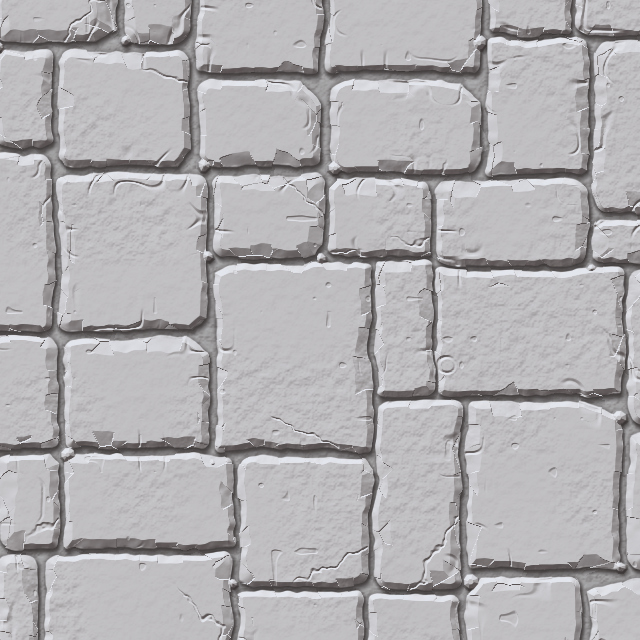
This texture is drawn by a three.js fragment shader. Its source:

```glsl
varying vec2 vUv;
const vec3 FACE = vec3(0.752, 0.746, 0.757);
const vec3 HIGHLIGHT = vec3(0.89, 0.90, 0.925);
const vec3 SHADE = vec3(0.35, 0.32, 0.32);
const vec3 GROUT = vec3(0.63, 0.625, 0.63);
const vec3 DEEP = vec3(0.22, 0.20, 0.20);
const vec2 LIGHT = vec2(-0.42, 0.91);
const float CELLS = 5.0;               // stones across the canvas
const float WANDER = 0.37;             // joint shift, in cells
const vec2 GAP = vec2(0.003, 0.008);   // range of half joint widths
const vec2 ROUND = vec2(0.008, 0.026); // range of corner radii
const vec2 BEVEL = vec2(0.008, 0.028); // range of chamfer widths
const float DEPTH = 0.012;             // height of stone over grout
const float FACETS = 24.0;             // chips across the canvas
const float CRACK_SHARE = 0.5;
const float PEBBLE_SHARE = 0.6;
const float GRAIN = 0.0016;
const float SLOPE_STEP = 0.0014;       // spacing of the slope samples

vec2 hash2(vec2 p) {
  vec3 q = fract(p.xyx * vec3(0.1031, 0.1030, 0.0973));
  q += dot(q, q.yzx + 33.33);
  return fract((q.xx + q.yz) * q.zy);
}
float noise(vec2 p) {
  vec2 i = floor(p), f = fract(p), e = vec2(1.0, 0.0);
  f = f * f * (3.0 - 2.0 * f);
  return mix(mix(hash2(i).x, hash2(i + e).x, f.x),
             mix(hash2(i + e.yx).x, hash2(i + 1.0).x, f.x), f.y);
}
float fbm(vec2 p) {
  return 0.55 * noise(p) + 0.3 * noise(p * 2.1 + 17.0) + 0.15 * noise(p * 4.3 + 31.0);
}
// Random pair of the nearest scattered point: flat, angular chips
vec2 facet(vec2 p) {
  vec2 base = floor(p), found = vec2(0.0);
  float best = 9.0;
  for (int i = 0; i < 9; i++) {
    vec2 c = base + vec2(mod(float(i), 3.0), floor(float(i) / 3.0 + 0.01)) - 1.0;
    vec2 o = c + hash2(c + 5.0) - p;
    if (dot(o, o) < best) { best = dot(o, o); found = hash2(c + 71.0); }
  }
  return found;
}
float jointShift(vec2 corner) {
  return (hash2(corner + 23.0).x * 2.0 - 1.0) * WANDER;
}
// Pinwheel layout: left, bottom, right, top of the stone in a cell
vec4 stoneBounds(vec2 c) {
  float a = jointShift(c), b = jointShift(c + vec2(1.0, 0.0));
  float t = jointShift(c + 1.0), l = jointShift(c + vec2(0.0, 1.0));
  vec4 shift = mod(c.x + c.y, 2.0) < 0.5 ? vec4(l, a, b, t) : vec4(a, b, t, l);
  return (vec4(c, c + 1.0) + shift) / CELLS;
}
// Height and signed distance to the nearest stone or pebble
vec2 wall(vec2 p) {
  vec2 q = p + 0.009 * (vec2(noise(p * 19.0), noise(p * 19.0 + 40.0)) - 0.5)
             + 0.004 * (vec2(noise(p * 75.0), noise(p * 75.0 + 60.0)) - 0.5);
  vec2 home = floor(p * CELLS), id = home, local = vec2(0.0), extent = vec2(0.1);
  float d = 1.0, pebble = 1.0;
  for (int i = 0; i < 9; i++) {
    vec2 c = home + vec2(mod(float(i), 3.0), floor(float(i) / 3.0 + 0.01)) - 1.0;
    vec2 rnd = hash2(c + 3.0);
    vec4 b = stoneBounds(c);
    vec2 size = 0.5 * (b.zw - b.xy) - mix(GAP.x, GAP.y, rnd.x);
    vec2 rel = q - 0.5 * (b.xy + b.zw);
    float radius = mix(ROUND.x, ROUND.y, rnd.y * rnd.y);
    vec2 k = abs(rel) - size + radius;
    float dist = length(max(k, 0.0)) + min(max(k.x, k.y), 0.0) - radius;
    // One broken corner per stone
    vec2 n = normalize((rnd.yx + 0.4) * sign(hash2(c + 9.0) - 0.5));
    dist = max(dist, dot(rel, n) - dot(size, abs(n)) + 0.025 * rnd.x);
    if (dist < d) { d = dist; id = c; local = rel; extent = size; }
    // Rubble at the joint crossings
    vec2 r = hash2(c + 47.0), o = abs(q - b.xy - (rnd - 0.5) * 0.03);
    float rock = max(max(o.x, o.y), dot(o, vec2(0.72))) - mix(0.005, 0.011, r.y);
    if (r.x < PEBBLE_SHARE) pebble = min(pebble, rock);
  }
  // Chamfer broken into facets
  vec2 chip = facet(q * FACETS);
  d += (chip.y - 0.5) * 0.003;
  float bevel = mix(BEVEL.x, BEVEL.y, pow(chip.x, 4.0));
  float height = DEPTH * clamp(-d / bevel, 0.0, 1.0);
  float onStone = smoothstep(0.0, 0.004, -d);
  // Long cracks, short notches at the rim, small pits
  vec2 rnd = hash2(id + 11.0);
  vec2 n = vec2(cos(rnd.x * 6.2832), sin(rnd.x * 6.2832));
  float line = dot(local, n) - 0.55 * dot(extent, abs(n)) + (fbm(p * 32.0) - 0.5) * 0.04;
  float crack = (1.0 - smoothstep(0.0, 0.0035, abs(line))) * step(rnd.y, CRACK_SHARE);
  crack *= smoothstep(0.42, 0.6, noise(p * 9.0 + id * 3.0));
  float notch = 1.0 - smoothstep(0.0, 0.07, abs(noise(p * 26.0 + id * 5.0) - 0.5));
  notch *= (1.0 - smoothstep(0.01, 0.035, -d)) * smoothstep(0.52, 0.72, noise(p * 14.0));
  float pit = smoothstep(0.92, 0.97, noise(p * 48.0 + 8.0));
  height -= DEPTH * onStone * (0.38 * max(crack, notch) + 0.15 * pit);
  // Fine grain, rougher in the grout
  float worn = smoothstep(0.35, 0.7, noise(p * 7.0 + 90.0));
  height += GRAIN * (fbm(p * 75.0) - 0.5) * mix(2.4, 0.35 + worn, onStone);
  height = max(height, min(DEPTH * 0.4 - pebble * 1.5, DEPTH * 1.2));
  return vec2(height, min(d, pebble));
}
void main() {
  vec2 p = vUv + 0.07, e = vec2(SLOPE_STEP, 0.0), here = wall(p);
  vec2 slope = (vec2(wall(p + e).x, wall(p + e.yx).x) - here.x) / SLOPE_STEP;
  float lit = -dot(slope, LIGHT) / sqrt(1.0 + dot(slope, slope));
  // Stone and grout under a light from the upper left
  float joint = smoothstep(-0.001, 0.0015, here.y);
  vec3 color = mix(FACE, GROUT, joint) + 0.018 * (fbm(p * 6.0) - 0.5);
  color = mix(color, HIGHLIGHT, clamp(lit * 1.3, 0.0, 1.0) * (1.0 - 0.6 * joint));
  color = mix(color, SHADE, clamp(-lit * 1.25, 0.0, 1.0));
  // Contact and thrown shadows in the joints
  float thrown = 1.0 - smoothstep(-0.004, 0.007, wall(p + LIGHT * 0.008).y);
  float contact = 1.0 - smoothstep(0.0, 0.008, here.y);
  color = mix(color, DEEP, joint * clamp(0.65 * thrown + 0.25 * contact, 0.0, 0.9));
  gl_FragColor = vec4(color, 1.0);
}
```
